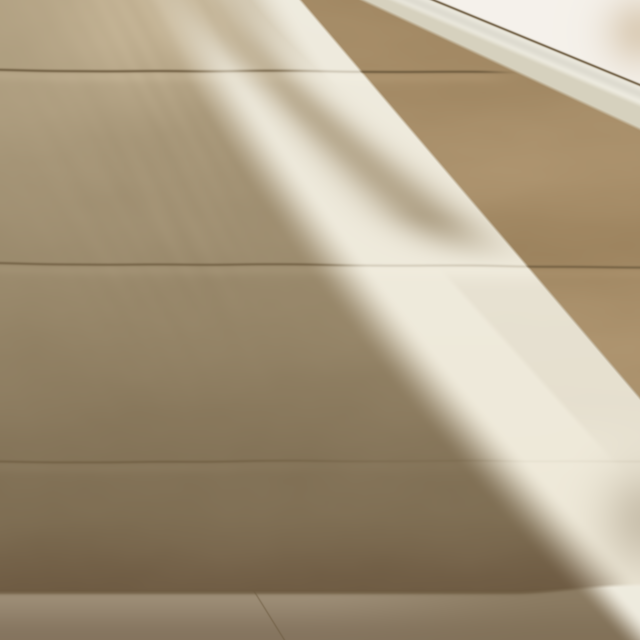
Give the GLSL for this background, as a WebGL 2 fragment shader.

```glsl
#version 300 es
precision highp float;
// Draws a slanting beam of sunlight across a beige panelled wall, with a pale sill and a floor.

uniform vec2 u_resolution;
out vec4 outColor;

const vec3 WALL_TOP = vec3(0.70, 0.635, 0.515);
const vec3 WALL_MID = vec3(0.59, 0.525, 0.41);
const vec3 WALL_LOW = vec3(0.50, 0.435, 0.33);
const vec3 WALL_FOOT = vec3(0.44, 0.365, 0.27);
const vec3 SHADE = vec3(0.635, 0.535, 0.39);
const vec3 SUN = vec3(0.935, 0.92, 0.87);
const vec3 SEAM = vec3(0.40, 0.33, 0.22);
const vec3 FLOOR_BACK = vec3(0.62, 0.56, 0.47);
const vec3 FLOOR_FRONT = vec3(0.52, 0.455, 0.37);
const vec3 SILL = vec3(0.94, 0.93, 0.885);

vec2 hashGradient(vec2 cell) {
    float angle = 6.2832 * fract(sin(dot(cell, vec2(127.1, 311.7))) * 43758.5);
    return vec2(cos(angle), sin(angle));
}

float gradientNoise(vec2 p) {
    vec2 i = floor(p), f = fract(p);
    vec2 w = f * f * f * (f * (f * 6.0 - 15.0) + 10.0);
    vec2 e = vec2(0.0, 1.0);
    float a = dot(hashGradient(i), f);
    float b = dot(hashGradient(i + e.yx), f - e.yx);
    float c = dot(hashGradient(i + e.xy), f - e.xy);
    float d = dot(hashGradient(i + e.yy), f - e.yy);
    return mix(mix(a, b, w.x), mix(c, d, w.x), w.y);
}

float fbm(vec2 p) {
    float sum = 0.0, gain = 0.5;
    for (int i = 0; i < 4; i++) {
        sum += gain * gradientNoise(p);
        p = p * 2.03 + 7.1;
        gain *= 0.5;
    }
    return sum;
}

// Soft step from 0 to 1, centred on zero distance.
float softStep(float d, float blur) {
    return smoothstep(-blur, blur, d);
}

float bell(float d, float width) {
    return exp(-d * d / (width * width));
}

// Wall colour by depth below the top, with soft brushed mottling.
vec3 wallColor(vec2 p) {
    vec3 c = mix(WALL_TOP, WALL_MID, smoothstep(0.0, 0.55, p.y));
    c = mix(c, WALL_LOW, smoothstep(0.45, 0.82, p.y));
    c = mix(c, WALL_FOOT, smoothstep(0.79, 0.93, p.y));
    c += 0.07 * bell(p.x - 0.24, 0.14) * (1.0 - smoothstep(0.0, 0.22, p.y));
    float brushed = gradientNoise(vec2((p.x - 0.55 * p.y) * 42.0, p.y * 5.0));
    float patchy = smoothstep(0.75, 0.1, p.y) * bell(p.x - 0.28, 0.18);
    return c + 0.025 * brushed * patchy + 0.03 * fbm(p * vec2(4.0, 7.0));
}

// Amount of sunlight between the curved soft edge and the straight crisp edge.
float beamLight(vec2 p, float crispEdge) {
    float softEdge = 0.245 + 0.56 * p.y + 0.206 * p.y * p.y;
    float light = softStep(p.x - softEdge - 0.012, mix(0.045, 0.065, p.y));
    light *= mix(0.5, 1.0, smoothstep(-0.02, 0.15, p.y));
    light = max(light, softStep(p.x - 0.39 - 0.6 * p.y, 0.06));
    // Slanted shadow that stops at the second seam
    float center = 0.315 + 0.88 * p.y + 0.46 * p.y * p.y;
    float band = bell(p.x - center, mix(0.045, 0.07, smoothstep(0.1, 0.4, p.y)));
    float fade = 1.0 - smoothstep(0.33, 0.425, p.y);
    light *= 1.0 - 0.76 * band * fade;
    // Faint ridge and veil in the lower beam
    float veil = softStep(p.x - 0.31 - 0.9 * p.y, 0.008);
    light *= 1.0 - 0.09 * veil * smoothstep(0.41, 0.46, p.y) * smoothstep(0.76, 0.62, p.y);
    light *= 1.0 - 0.32 * bell(p.x - 1.01, 0.07) * bell(p.y - 0.81, 0.08);
    return light * softStep(crispEdge - p.x, 0.004);
}

vec3 addSeam(vec3 c, float d, float strength) {
    c = mix(c, SEAM, strength * bell(d, 0.0024));
    return c + 0.035 * strength * bell(d - 0.009, 0.009);
}

void main() {
    vec2 uv = gl_FragCoord.xy / u_resolution;
    vec2 p = vec2(uv.x, 1.0 - uv.y);
    float crispEdge = 0.469 + 0.853 * p.y;
    float inShade = softStep(p.x - crispEdge, 0.004);

    // Wall, shaded side and sunbeam
    vec3 shade = SHADE + 0.035 * smoothstep(0.05, 0.3, p.y) + 0.04 * fbm(p * vec2(3.0, 8.0));
    shade -= 0.05 * bell(p.y - 0.39, 0.07);
    vec3 color = mix(wallColor(p), shade, inShade);
    float light = beamLight(p, crispEdge);
    color = mix(color, SUN - vec3(0.0, 0.008, 0.025) * p.y, light);

    // Horizontal panel seams
    float wobble = 0.003 * gradientNoise(vec2(p.x * 7.0, 2.5));
    float visible = 1.0 - 0.75 * light;
    float topEnd = 1.0 - smoothstep(0.74, 0.82, p.x);
    color = addSeam(color, p.y - 0.109 - 0.006 * p.x - wobble, 0.75 * visible * topEnd);
    color = addSeam(color, p.y - 0.411 - 0.007 * p.x - wobble, 0.62 * visible);
    float lowFade = mix(0.48, 0.15, smoothstep(0.25, 0.7, p.x));
    color = addSeam(color, p.y - 0.721 - wobble, lowFade * visible);

    // Floor with a joint and a patch of light
    float floorY = 0.926 - 0.012 * smoothstep(0.8, 1.0, p.x);
    vec3 ground = mix(FLOOR_BACK, FLOOR_FRONT, smoothstep(0.92, 1.0, p.y));
    ground = mix(ground, WALL_LOW, 0.6 * smoothstep(0.45, 0.9, p.x));
    float joint = p.x - 0.401 - 0.62 * (p.y - 0.93);
    ground = mix(ground, SEAM, 0.4 * bell(joint, 0.0018));
    ground = mix(ground, SUN, softStep(p.x - 0.935 - 0.9 * (p.y - 0.926), 0.035));
    color = mix(color, ground, softStep(p.y - floorY, 0.004));
    color = mix(color, SEAM, 0.45 * bell(p.y - floorY, 0.004) * (1.0 - smoothstep(0.8, 0.95, p.x)));

    // Pale sill with a fine dark groove
    float sillEdge = (p.x - 0.566) * 0.465 - p.y;
    float ledge = (p.x - 0.615) * 0.425 - p.y;
    float groove = (p.x - 0.677) * 0.411 - p.y;
    vec3 sill = mix(SILL - vec3(0.10, 0.11, 0.14), SILL, softStep(ledge, 0.006));
    sill = mix(sill, SILL - 0.07, bell(groove + 0.014, 0.009));
    sill = mix(sill, vec3(0.96, 0.945, 0.92), softStep(groove, 0.003));
    float tint = bell(p.x - 1.0, 0.055) * bell(p.y - 0.05, 0.055);
    sill = mix(sill, vec3(0.80, 0.72, 0.60), 0.6 * tint * softStep(groove, 0.01));
    sill = mix(sill, SEAM, 0.85 * bell(groove, 0.0022));
    color = mix(color, sill, softStep(sillEdge, 0.004));

    outColor = vec4(clamp(color, 0.0, 1.0), 1.0);
}
```
